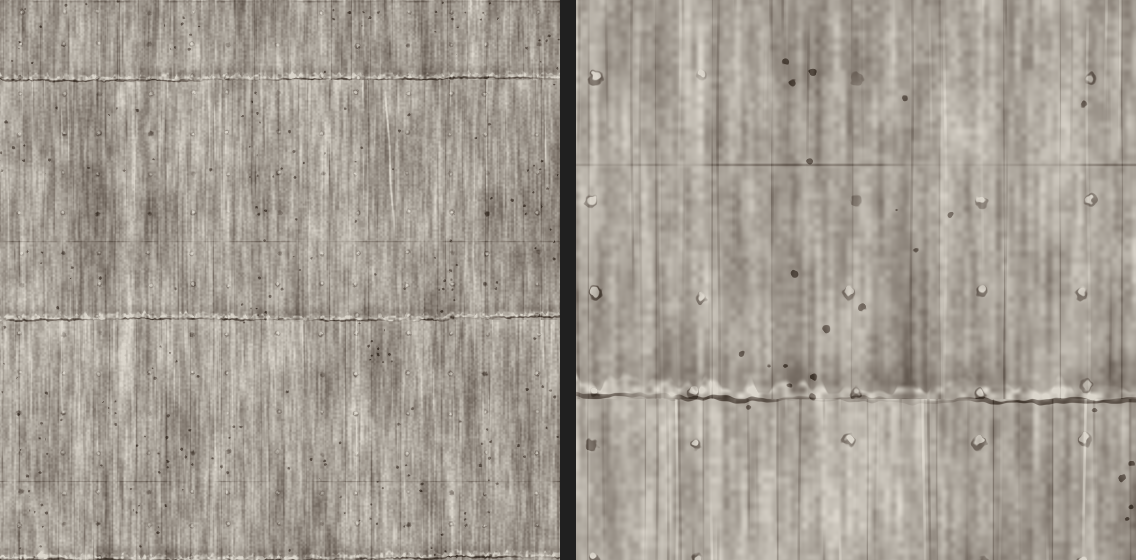
Left: the whole. Right: its middle third, enlarged.
A WebGL 2 fragment shader for this texture:

```glsl
#version 300 es
precision highp float;
uniform vec2 u_resolution;
out vec4 fragColor;

#define LIFT 0.4284
#define JOINT_Y 0.8575
#define SEAM_DROP 0.289
#define BOARDS 24.0
#define BOLT_COLUMNS 13.0
#define BOLT_RADIUS 0.0039
#define MID_TONE 0.638
#define GRAIN 0.13
#define STAIN 0.11
#define DRIPS 0.17
#define SCRATCHES 0.14
#define PIT_CELLS 75.0

float hash(vec2 p) {
  vec3 q = fract(vec3(p.xyx) * 0.1031);
  q += dot(q, q.yzx + 33.33);
  return fract((q.x + q.y) * q.z);
}

float noise(vec2 p) {
  vec2 i = floor(p), f = fract(p);
  f = f * f * (3.0 - 2.0 * f);
  return mix(mix(hash(i), hash(i + vec2(1, 0)), f.x),
             mix(hash(i + vec2(0, 1)), hash(i + vec2(1, 1)), f.x), f.y);
}

// Signed noise, centred on zero
float vary(vec2 p) { return noise(p) - 0.5; }

// Cellular noise: distance to the nearest point and its random id
vec2 cellular(vec2 p) {
  vec2 cell = floor(p), best = vec2(9.0, 0.0);
  for (int y = -1; y <= 1; y++)
    for (int x = -1; x <= 1; x++) {
      vec2 c = cell + vec2(x, y);
      vec2 point = c + 0.15 + 0.7 * vec2(hash(c), hash(c + 71.0));
      float d = length(p - point);
      if (d < best.x) best = vec2(d, hash(c + 137.0));
    }
  return best;
}

float line(float d, float halfWidth, float px) {
  return 1.0 - smoothstep(halfWidth - px * 0.5, halfWidth + px, abs(d));
}

// Board tones, dark gaps between boards and vertical grain
float boards(vec2 p, float lift, float px) {
  float x = p.x * BOARDS + 0.2 * sin(p.x * 31.0 + lift);
  float id = floor(x), gap = (fract(x) - 0.5) / BOARDS;
  float edge = 0.5 / BOARDS - abs(gap);
  float v = 0.07 * (hash(vec2(id, lift + 5.0)) - 0.5);
  v -= 0.14 * line(edge, 0.0004, px) * noise(vec2(id * 7.0, p.y * 18.0));
  v += 0.09 * vary(vec2(p.x * 42.0, p.y * 3.0 + lift * 9.0));
  v += GRAIN * vary(vec2(p.x * 125.0, p.y * 8.0 + lift * 17.0));
  return v + GRAIN * 1.3 * vary(vec2(p.x * 270.0, p.y * 22.0));
}

// Thin vertical marks, one per column, broken along their length
float streaks(vec2 p, float columns, float seed, float px) {
  float x = p.x * columns, id = floor(x);
  float r = hash(vec2(id, seed + 20.0));
  float centre = 0.3 + 0.4 * hash(vec2(id, seed + 41.0)) + 0.08 * sin(p.y * 23.0 + id);
  float broken = smoothstep(0.4, 0.7, noise(vec2(id * 3.7 + seed, p.y * 13.0)));
  broken *= 0.5 + 0.5 * noise(vec2(id * 5.3, p.y * 90.0));
  return line((fract(x) - centre) / columns, 0.0006, px) * broken * smoothstep(0.3, 1.0, r);
}

// Form bolts: small chipped plugs with a dark side, some left as open holes
float bolts(vec2 p, float lift, float drop, float px) {
  float v = drop - 0.024;
  float row = clamp(round(v < 0.284 ? v / 0.071 : 4.0 + (v - 0.284) / 0.0573), 0.0, 6.0);
  float rowDrop = row * 0.071 - 0.0137 * max(row - 4.0, 0.0);
  float col = floor(p.x * BOLT_COLUMNS);
  vec2 id = vec2(col, row + lift * 7.0 + 30.0);
  float x = (col + 0.41 + 0.13 * sin(col * 2.1 + 0.5)) / BOLT_COLUMNS;
  vec2 d = vec2(p.x - x, rowDrop - v) + 0.005 * (vec2(hash(id), hash(id + 9.0)) - 0.5);
  float kind = hash(id + 50.0);
  float radius = BOLT_RADIUS * (0.65 + 0.4 * hash(id + 80.0));
  float chip = 0.0022 * vary(p * 420.0);
  vec2 side = 0.0022 * (vec2(hash(id + 3.0), hash(id + 6.0)) - 0.5);
  float shadow = line(length(d + side + vec2(0.0, 0.0008)) + chip, radius, px * 1.5);
  float plug = line(length(d) + chip, radius * 0.62, px * 1.5) * step(0.3, kind);
  return mix(-shadow * (0.1 + 0.17 * hash(id + 12.0)), 0.05 + 0.1 * kind, plug) * step(0.1, kind);
}

// Small ragged air holes, gathered in loose groups
float pits(vec2 p, float px) {
  vec2 c = cellular(p * PIT_CELLS);
  float groups = smoothstep(0.55, 0.85, noise(p * vec2(15.0, 11.0) + 4.0));
  float present = step(1.0 - 0.01 - 0.16 * groups, c.y);
  float radius = 0.0007 + 0.0016 * fract(c.y * 57.0);
  return present * line(c.x / PIT_CELLS + 0.0016 * vary(p * 450.0), radius, px);
}

void main() {
  vec2 p = gl_FragCoord.xy / u_resolution;
  float px = 1.0 / min(u_resolution.x, u_resolution.y);
  float below = JOINT_Y - p.y;
  float lift = floor(below / LIFT), drop = below - lift * LIFT;

  // Weathered board-marked surface
  float tone = MID_TONE + boards(p, lift, px);
  tone += STAIN * (vary(p * vec2(9.0, 5.0)) + 0.8 * vary(p * vec2(26.0, 19.0) + 8.0));
  tone += 0.07 * vary(p * vec2(80.0, 60.0)) + 0.1 * vary(p * 260.0);
  float reach = 1.0 - 0.6 * smoothstep(0.1, 0.4, drop);
  tone += DRIPS * reach * streaks(p, 95.0, lift, px);
  tone -= SCRATCHES * streaks(p, 130.0, lift + 60.0, px);
  float run = line(p.x - 0.703 + 0.06 * (p.y - 0.6) + 0.001 * sin(p.y * 40.0), 0.0012, px);
  tone += 0.17 * run * smoothstep(0.58, 0.64, p.y) * (1.0 - smoothstep(0.82, 0.85, p.y));

  // Faint horizontal form seam
  tone -= 0.17 * line(drop - SEAM_DROP, 0.0006, px) * noise(vec2(p.x * 45.0, lift));

  // Rough pour joint: broken crack, pale ragged lip, wash beneath
  float joint = round(below / LIFT);
  float wave = 0.0016 * sin(p.x * 8.0 + joint * 2.4) + 0.0025 * vary(vec2(p.x * 65.0, joint))
    + 0.002 * vary(vec2(p.x * 210.0, joint)) - 0.004 * smoothstep(0.785, 0.81, p.x);
  float above = joint * LIFT - below + wave;
  float lipHeight = 0.004 + 0.013 * noise(vec2(p.x * 190.0, joint + 3.0));
  float lip = smoothstep(-0.001, 0.002, above) * (1.0 - smoothstep(lipHeight * 0.6, lipHeight, above));
  tone += lip * (0.09 + 0.3 * vary(p * vec2(220.0, 260.0)));
  tone -= 0.06 * smoothstep(0.004, 0.012, above) * (1.0 - smoothstep(0.012, 0.03, above));
  tone += 0.08 * exp(-drop * 30.0) * noise(vec2(p.x * 60.0, lift * 5.0 + drop * 20.0));
  float open = smoothstep(0.2, 0.65, noise(vec2(p.x * 34.0, joint + 7.0)));
  float crack = line(above, 0.0004 + 0.0014 * noise(vec2(p.x * 90.0, joint)), px);
  tone -= crack * (0.06 + 0.26 * open);

  tone += bolts(p, lift, drop, px);
  tone -= 0.28 * pits(p, px);

  // Warm grey, slightly more neutral when pale
  tone = clamp(tone, 0.24, 0.86);
  vec3 warmth = mix(vec3(0.0, 0.038, 0.073), vec3(0.0, 0.022, 0.06), smoothstep(0.4, 0.8, tone));
  fragColor = vec4(tone - warmth, 1.0);
}
```
